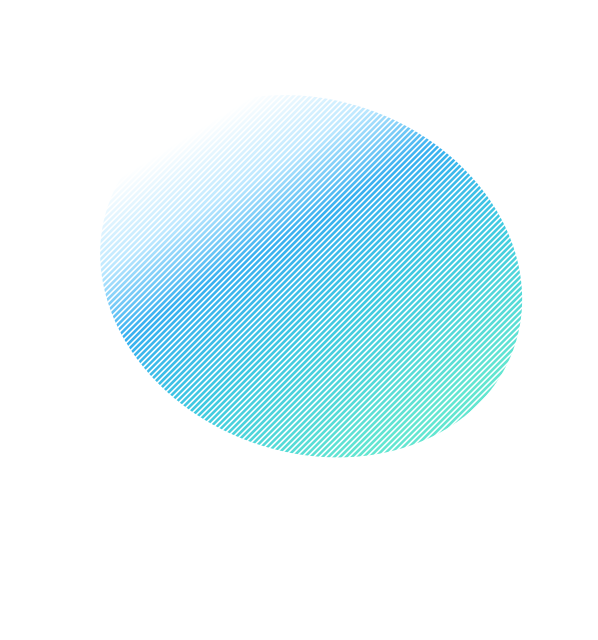
A Shadertoy shader for this background:

```glsl
// A tilted oval cut out of fine diagonal stripes on a white ground.
// An ellipse distance masks a repeated stripe distance, and a linear ramp
// across the oval runs from white through sky blue to mint green.

const vec3 WHITE = vec3(1.0);
const vec3 PALE  = vec3(0.74, 0.91, 1.00);
const vec3 BLUE  = vec3(0.22, 0.69, 0.94);
const vec3 TEAL  = vec3(0.25, 0.79, 0.88);
const vec3 MINT  = vec3(0.39, 0.90, 0.82);

// Lengths are in canvas heights, angles in radians.
const vec2  OVAL_OFFSET    = vec2(0.019, 0.0684);
const vec2  OVAL_RADII     = vec2(0.336, 0.2755);
const float OVAL_TILT      = -0.345;
const float RAMP_ANGLE     = -1.022;
const float STRIPE_ANGLE   = -0.7854;
const float STRIPE_PERIOD  = 0.00653;
const float STRIPE_FILL    = 0.62;

vec2 direction(float angle) {
    return vec2(cos(angle), sin(angle));
}

// Coordinates of p along and across the given angle.
vec2 rotateInto(vec2 p, float angle) {
    vec2 axis = direction(angle);
    return vec2(dot(p, axis), dot(p, vec2(-axis.y, axis.x)));
}

// First-order signed distance to an axis-aligned ellipse.
float ellipseDistance(vec2 p, vec2 radii) {
    float k = length(p / radii);
    float slope = length(p / (radii * radii));
    return k * (k - 1.0) / max(slope, 1e-4);
}

// Signed distance to the nearest of evenly spaced bands.
float stripeDistance(float x, float period, float fill) {
    return (abs(fract(x / period) - 0.5) - 0.5 * fill) * period;
}

// Antialiased coverage from a signed distance.
float coverage(float dist, float pixel) {
    return clamp(0.5 - dist / pixel, 0.0, 1.0);
}

float ramp(float from, float to, float x) {
    return clamp((x - from) / (to - from), 0.0, 1.0);
}

// Colour by distance along the gradient, zero at the oval's centre.
vec3 inkColor(float t) {
    vec3 color = mix(WHITE, PALE, ramp(-0.288, -0.177, t));
    color = mix(color, BLUE, ramp(-0.177, -0.073, t));
    color = mix(color, TEAL, ramp(-0.073, 0.084, t));
    return mix(color, MINT, ramp(0.084, 0.279, t));
}

void mainImage(out vec4 fragColor, in vec2 fragCoord) {
    float pixel = 1.0 / iResolution.y;
    vec2 p = (fragCoord - 0.5 * iResolution.xy) * pixel - OVAL_OFFSET;

    // Oval outline and the stripes inside it
    float oval = ellipseDistance(rotateInto(p, OVAL_TILT), OVAL_RADII);
    float across = dot(p, direction(STRIPE_ANGLE));
    float stripes = stripeDistance(across, STRIPE_PERIOD, STRIPE_FILL);
    float ink = coverage(oval, pixel) * coverage(stripes, pixel);

    // Gradient ink over white
    vec3 color = inkColor(dot(p, direction(RAMP_ANGLE)));
    fragColor = vec4(mix(WHITE, color, ink), 1.0);
}
```
